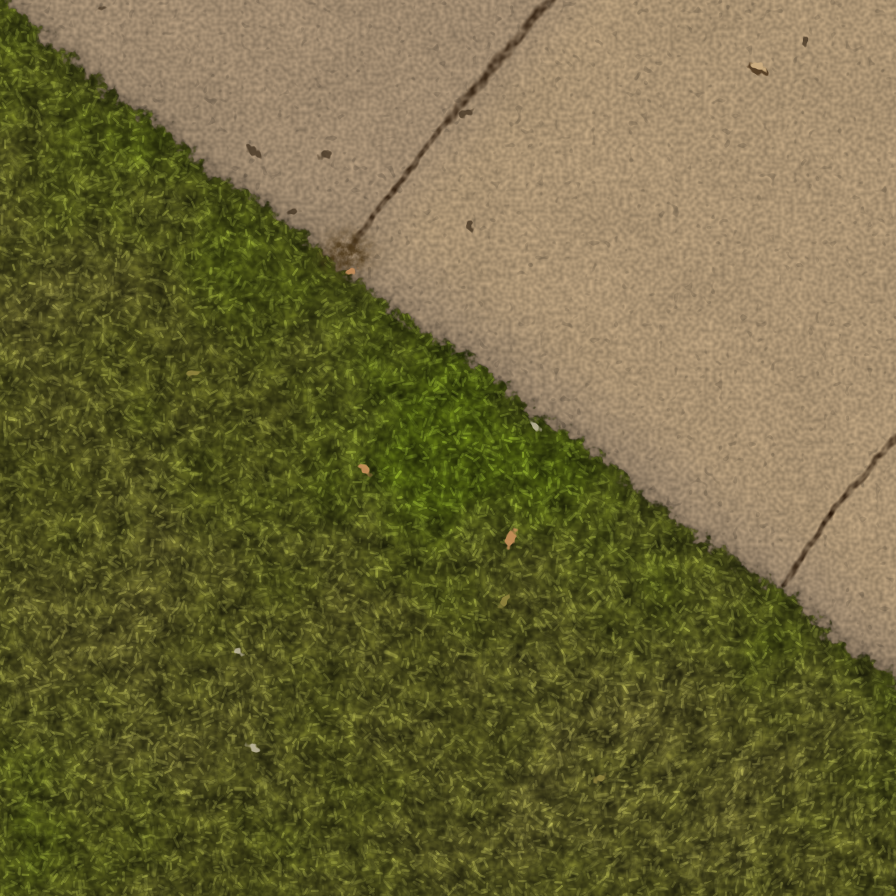
Give the GLSL for this texture, as a WebGL 2 fragment shader.

```glsl
#version 300 es
precision highp float;
uniform vec2 u_resolution;
out vec4 fragColor;

float hash(vec2 p) {
  vec3 q = fract(vec3(p.xyx) * 0.1031);
  q += dot(q, q.yzx + 33.33);
  return fract((q.x + q.y) * q.z);
}

vec2 hash2(vec2 p) { return vec2(hash(p), hash(p + 71.7)); }

float gradientNoise(vec2 p) {
  vec2 cell = floor(p), f = fract(p);
  vec2 w = f * f * f * (f * (f * 6.0 - 15.0) + 10.0);
  vec4 corner;
  for (int i = 0; i < 4; i++) {
    vec2 o = vec2(i & 1, i >> 1);
    float a = 6.2832 * hash(cell + o);
    corner[i] = dot(vec2(cos(a), sin(a)), f - o);
  }
  return 1.4 * mix(mix(corner.x, corner.y, w.x), mix(corner.z, corner.w, w.x), w.y);
}

float fbm(vec2 p, int octaves) {
  float sum = 0.0, amp = 0.5;
  for (int i = 0; i < octaves; i++) {
    sum += amp * gradientNoise(p);
    p = mat2(1.6, 1.2, -1.2, 1.6) * p + 17.3;
    amp *= 0.5;
  }
  return sum;
}

float segmentDistance(vec2 p, vec2 a, vec2 b) {
  vec2 pa = p - a, ba = b - a;
  return length(pa - ba * clamp(dot(pa, ba) / dot(ba, ba), 0.0, 1.0));
}

float glow(vec2 uv, vec2 center, vec2 radius) {
  vec2 q = (uv - center) / radius;
  return exp(-dot(q, q));
}

// Irregular flake: spot holds position, angle and length
float flake(vec2 uv, vec4 spot, float pixel) {
  vec2 q = uv - spot.xy;
  q = mat2(cos(spot.z), -sin(spot.z), sin(spot.z), cos(spot.z)) * q;
  float d = length(q * vec2(1.0, 2.0)) - spot.w + 0.005 * gradientNoise(uv * 170.0);
  return 1.0 - smoothstep(-0.002 - pixel, pixel * 1.5, d);
}

// Scattered grass blades: x is coverage, y is tone
vec2 bladeLayer(vec2 uv, float scale, float seed, float pixel) {
  vec2 p = uv * scale, cell = floor(p), result = vec2(0.0);
  for (int i = 0; i < 9; i++) {
    vec2 id = cell + vec2(i % 3, i / 3) - 1.0;
    vec2 rnd = hash2(id + seed);
    float combed = glow(id / scale, vec2(0.8, 0.1), vec2(0.35, 0.25));
    float angle = 0.8 + (hash(id - seed) - 0.5) * mix(6.0, 1.5, combed);
    vec2 reach = vec2(cos(angle), sin(angle)) * mix(0.18, 0.45, rnd.y);
    float d = segmentDistance(p, id + rnd - reach, id + rnd + reach);
    float mask = 1.0 - smoothstep(0.06, 0.2 + pixel * scale * 0.5, d);
    result = mix(result, vec2(1.0, hash(id + seed * 2.0)), mask);
  }
  return result;
}

vec3 grassColor(vec2 uv, float edge, float pixel) {
  float lush = 0.9 * glow(uv, vec2(0.49, 0.49), vec2(0.15, 0.11))
    + 0.5 * glow(uv, vec2(0.03, 0.08), vec2(0.12))
    + 0.45 * smoothstep(-0.22, -0.03, edge) + 0.5 * fbm(uv * 8.0, 3);
  float dry = 0.6 * glow(uv, vec2(0.03, 0.68), vec2(0.13, 0.1))
    + 0.5 * glow(uv, vec2(0.1, 0.28), vec2(0.2, 0.18))
    + 0.6 * glow(uv, vec2(0.72, 0.16), vec2(0.28, 0.2)) + 0.6 * fbm(uv * 9.0 + 40.0, 3);
  vec3 tint = mix(vec3(0.36, 0.37, 0.125), vec3(0.34, 0.41, 0.075), clamp(lush, 0.0, 1.0));
  tint = mix(tint, vec3(0.43, 0.41, 0.19), clamp(dry, 0.0, 0.8));
  float clump = fbm(uv * 42.0, 4);
  vec3 color = tint * (0.74 + 0.4 * clump);
  for (int i = 0; i < 3; i++) {
    float layer = float(i);
    vec2 blade = bladeLayer(uv, 58.0 + 24.0 * layer, 13.0 + 29.0 * layer, pixel);
    vec3 shade = tint * mix(0.55, 1.4, blade.y) + vec3(0.03, 0.03, 0.05) * blade.y;
    color = mix(color, shade, blade.x * 0.6);
  }
  color *= 1.0 + 0.45 * clump + 0.3 * gradientNoise(uv * 160.0);
  // Shaded fringe beside the paving
  return color * (1.0 - 0.14 * smoothstep(-0.04, 0.0, edge));
}

// Dark joint with a wandering centre line
float joint(vec2 uv, vec2 a, vec2 b, float width, float pixel) {
  vec2 wobble = 0.003 * vec2(gradientNoise(uv * 24.0), gradientNoise(uv * 70.0 + 9.0));
  return 1.0 - smoothstep(width * 0.3, width + pixel, segmentDistance(uv + wobble, a, b));
}

vec3 pavingColor(vec2 uv, float edge, float pixel) {
  float slabSide = uv.x - 0.395 - (uv.y - 0.729) * 0.81;
  vec3 color = mix(vec3(0.62, 0.535, 0.43), vec3(0.665, 0.572, 0.445), smoothstep(-0.02, 0.08, slabSide));
  color = mix(vec3(0.60, 0.52, 0.42), color, smoothstep(0.0, 0.1, edge));
  // Sandy grain and sparse tiny pits
  color *= 1.0 + 0.06 * fbm(uv * 14.0, 3) + 0.1 * fbm(uv * 80.0, 2) + 0.15 * gradientNoise(uv * 210.0);
  float pits = smoothstep(0.45, 0.75, gradientNoise(uv * 120.0 + 5.0) + 0.35 * gradientNoise(uv * 23.0));
  color *= 1.0 - 0.14 * pits;
  float cracks = joint(uv, vec2(0.618, 1.005), vec2(0.501, 0.867), 0.0065, pixel);
  cracks = max(cracks, joint(uv, vec2(0.501, 0.867), vec2(0.392, 0.726), 0.004, pixel));
  cracks = max(cracks, joint(uv, vec2(1.01, 0.522), vec2(0.931, 0.431), 0.004, pixel));
  cracks = max(cracks, joint(uv, vec2(0.931, 0.431), vec2(0.874, 0.347), 0.004, pixel));
  color = mix(color, vec3(0.27, 0.20, 0.13), cracks * (0.75 + 0.6 * gradientNoise(uv * 130.0)));
  // Loose dark debris
  vec4 debris[7] = vec4[7](vec4(0.111, 0.991, 0.3, 0.005), vec4(0.283, 0.831, -0.6, 0.010),
    vec4(0.363, 0.827, 0.2, 0.008), vec4(0.328, 0.764, 0.1, 0.007), vec4(0.524, 0.749, -1.1, 0.007),
    vec4(0.899, 0.954, 1.5, 0.006), vec4(0.52, 0.874, 0.4, 0.008));
  for (int i = 0; i < 7; i++) color = mix(color, vec3(0.27, 0.21, 0.14), 0.8 * flake(uv, debris[i], pixel));
  color = mix(color, vec3(0.34, 0.25, 0.15), flake(uv, vec4(0.846, 0.923, -0.4, 0.012), pixel));
  color = mix(color, vec3(0.80, 0.68, 0.50), flake(uv, vec4(0.847, 0.926, -0.4, 0.009), pixel));
  // Soil and contact shadow
  return color * (1.0 - 0.38 * exp(-max(edge, 0.0) * 150.0));
}

void main() {
  vec2 uv = gl_FragCoord.xy / u_resolution;
  float pixel = 1.0 / min(u_resolution.x, u_resolution.y);
  float edge = 0.8 * (uv.y - 0.988 + 0.75 * uv.x - 0.025 * exp(-uv.x * 22.0));
  edge += 0.009 * gradientNoise(uv * 13.0);
  float fringe = edge + 0.022 * fbm(uv * 75.0, 3);
  vec3 color = mix(grassColor(uv, edge, pixel), pavingColor(uv, fringe, pixel),
    smoothstep(-0.003 - pixel, 0.003 + pixel, fringe));
  // Withered tuft at the joint
  float tuft = glow(uv, vec2(0.387, 0.718), vec2(0.024, 0.02)) * (0.75 + 1.6 * fbm(uv * 110.0, 3));
  color = mix(color, vec3(0.30, 0.22, 0.10), clamp(tuft, 0.0, 0.85));
  // Pale fallen leaves
  vec4 leaves[9] = vec4[9](vec4(0.570, 0.399, 1.2, 0.011), vec4(0.408, 0.476, -0.7, 0.008),
    vec4(0.393, 0.697, 0.5, 0.007), vec4(0.598, 0.524, -0.8, 0.007), vec4(0.266, 0.273, -0.7, 0.006),
    vec4(0.283, 0.166, -0.5, 0.007), vec4(0.215, 0.583, 0.3, 0.007), vec4(0.670, 0.131, 0.4, 0.008),
    vec4(0.563, 0.329, 1.0, 0.008));
  for (int i = 0; i < 9; i++) {
    vec3 leaf = i < 3 ? vec3(0.80, 0.57, 0.36) : i < 6 ? vec3(0.75, 0.72, 0.62) : vec3(0.58, 0.53, 0.25);
    color = mix(color, leaf, 0.9 * flake(uv, leaves[i], pixel));
  }
  fragColor = vec4(clamp(color, 0.0, 1.0), 1.0);
}
```
